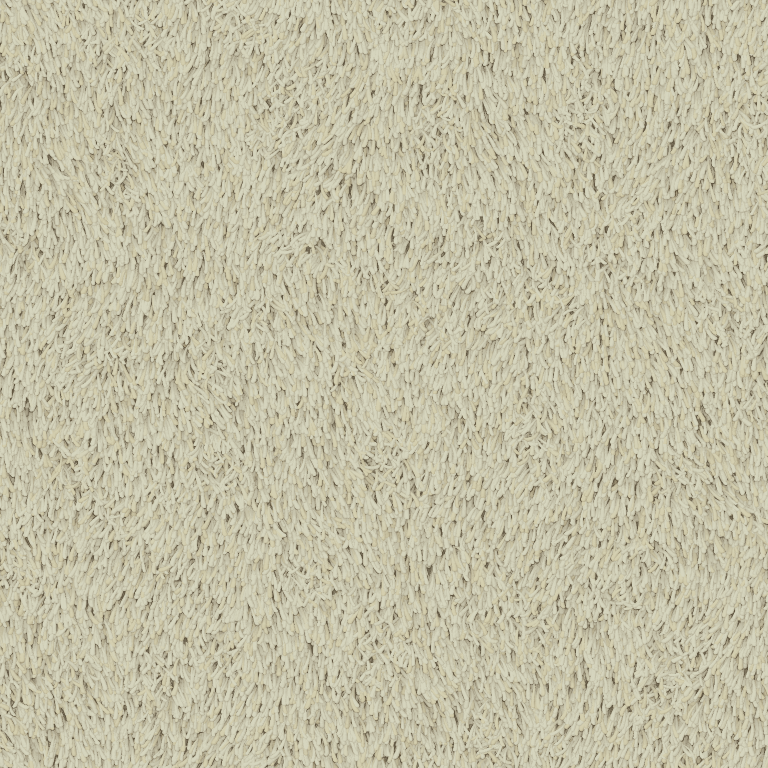
This texture is drawn by a Shadertoy shader. Its source:

```glsl
// Shaggy cream carpet: short tapered yarns scattered on a jittered grid.
// Each yarn is a bent capsule combed by a layered-sine flow field; the highest
// yarn at a point wins and is shaded by roundness, depth and its neighbours' shadow.

const float CELL = 0.009;          // grid spacing, in canvas heights
const int   YARNS_PER_CELL = 3;
const float HALF_LENGTH_MIN = 0.0085;
const float HALF_LENGTH_MAX = 0.0130;
const float ROOT_RADIUS = 0.0017;
const float TIP_RADIUS = 0.0032;
const float COMB_SWAY = 0.20;      // broad lean of the pile, radians
const float STRAY = 0.65;          // random lean of one yarn
const float RUFFLE = 0.8;          // additional disorder in ruffled patches
const float CREVICE = 0.95;        // darkness beside a higher yarn
const float HALO = 1.9;            // squared reach of that shadow, in radii
const float DYE_SPREAD = 0.13;     // brightness difference between yarns
const float GRAIN = 0.10;          // fine fibre speckle
const int   SAMPLES = 2;           // antialiasing grid per side

const vec3 DEEP  = vec3(0.38, 0.34, 0.26);
const vec3 SHADE = vec3(0.65, 0.62, 0.525);
const vec3 BODY  = vec3(0.768, 0.755, 0.662);
const vec3 LIGHT = vec3(0.838, 0.835, 0.745);
const vec3 WARM_TINT = vec3(0.99, 0.968, 0.915);
const vec2 LIGHT_DIR = vec2(-0.7, 0.7);

vec4 hash4(vec3 seed) {
    vec4 h = fract(seed.xyzx * vec4(0.1031, 0.1030, 0.0973, 0.1099));
    h += dot(h, h.wzxy + 33.33);
    return fract((h.xxyz + h.yzzw) * h.zywx);
}

// x: lean angle of the pile, y: how ruffled it is (0..1)
vec2 pileFlow(vec2 p) {
    vec2 q = p + 0.05 * sin(p.yx * vec2(17.0, 13.0) + vec2(1.3, 4.1));
    float lean = sin(q.x * 11.0 + q.y * 7.0 + 0.6)
               + 0.8 * sin(q.y * 19.0 - q.x * 14.0 + 2.0)
               + 0.7 * sin(q.x * 43.0 + q.y * 29.0)
               + 0.5 * sin(q.y * 71.0 - q.x * 59.0);
    float patches = sin(q.x * 24.0 - q.y * 9.0 + 1.0) * sin(q.y * 21.0 + q.x * 6.0)
                  + 0.6 * sin(q.x * 47.0 + q.y * 39.0);
    return vec2(COMB_SWAY * lean, smoothstep(-0.2, 1.6, patches));
}

vec3 toneRamp(float tone) {
    vec3 color = mix(DEEP, SHADE, smoothstep(-0.1, 0.25, tone));
    color = mix(color, BODY, smoothstep(0.2, 0.56, tone));
    return mix(color, LIGHT, smoothstep(0.54, 0.86, tone));
}

vec3 carpet(vec2 p) {
    vec2 home = floor(p / CELL);
    float topHeight = 0.25;
    float topLambert = 0.3;
    float haloHeight = 0.0;
    vec2 topDye = vec2(0.5);

    for (int y = -2; y <= 2; y++)
    for (int x = -2; x <= 2; x++) {
        vec2 cell = home + vec2(x, y);
        vec2 flow = pileFlow((cell + 0.5) * CELL);

        for (int k = 0; k < YARNS_PER_CELL; k++) {
            vec4 place = hash4(vec3(cell, float(k) * 7.0 + 3.0));
            vec4 look = hash4(vec3(cell + 71.0, float(k) * 5.0 + 11.0));

            // Local frame: the tip points mostly down the canvas
            float angle = flow.x + (place.z - 0.5) * (STRAY + 2.0 * RUFFLE * flow.y);
            vec2 tipDir = vec2(sin(angle), -cos(angle));
            vec2 side = vec2(-tipDir.y, tipDir.x);
            vec2 d = p - (cell + place.xy) * CELL;
            float halfLength = mix(HALF_LENGTH_MIN, HALF_LENGTH_MAX, look.x);
            float along = dot(d, tipDir);
            float bend = (look.y - 0.5) * (0.35 + 0.35 * flow.y);
            float across = dot(d, side) - bend * along * along / halfLength;

            // Tapered capsule
            float t = clamp(along / halfLength * 0.5 + 0.5, 0.0, 1.0);
            float radius = mix(ROOT_RADIUS, TIP_RADIUS, t);
            radius *= (0.72 + 0.45 * look.z) * (1.0 - 0.1 * flow.y);
            float cap = max(abs(along) - halfLength, 0.0);
            vec2 offset = vec2(across, cap) / radius;
            float r2 = dot(offset, offset);
            float rim = 0.58 * place.w + 0.34 * t;
            if (r2 < 1.0) {
                float dome = sqrt(1.0 - r2);
                float height = rim + 0.15 * dome;
                if (height > topHeight) {
                    topHeight = height;
                    topLambert = 0.95 * dome
                               + 0.28 * dot(side * offset.x, LIGHT_DIR);
                    topDye = vec2(look.w, t);
                }
            } else if (r2 < HALO) {
                float fade = (r2 - 1.0) / (HALO - 1.0);
                haloHeight = max(haloHeight, rim + 0.15 - 0.35 * fade);
            }
        }
    }

    // Depth in the pile, roundness, shadow, dye variation and fibre speckle
    float depth = clamp((topHeight - 0.2) / 0.62, 0.0, 1.05);
    float shadow = clamp(haloHeight - topHeight, 0.0, 0.4);
    float tone = depth * (0.30 + 0.50 * topLambert) - CREVICE * shadow;
    tone += DYE_SPREAD * (topDye.x - 0.5);
    tone += GRAIN * (hash4(vec3(floor(p * 700.0), 2.0)).x - 0.5);
    float warmth = smoothstep(0.6, 0.9, fract(topDye.x * 7.0)) * (0.4 + 0.6 * topDye.y);
    return toneRamp(tone) * mix(vec3(1.0), WARM_TINT, warmth);
}

void mainImage(out vec4 fragColor, in vec2 fragCoord) {
    vec3 sum = vec3(0.0);
    for (int j = 0; j < SAMPLES; j++)
    for (int i = 0; i < SAMPLES; i++) {
        vec2 jitter = (vec2(i, j) + 0.5) / float(SAMPLES) - 0.5;
        sum += carpet((fragCoord + jitter) / iResolution.y);
    }
    fragColor = vec4(sum / float(SAMPLES * SAMPLES), 1.0);
}
```
